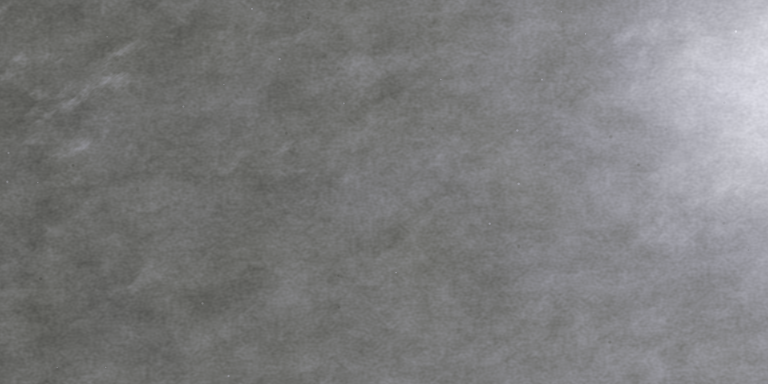
A Shadertoy shader for this texture:

```glsl
// Worn grey concrete floor with a soft window glare at the right edge.
// Stretched gradient noise makes the clouds and slanted trowel wisps;
// a glare of two Gaussians, fine grain and sparse specks lie on top.

vec2 hash2(vec2 p) {
    vec3 q = fract(p.xyx * vec3(0.1031, 0.1030, 0.0973));
    q += dot(q, q.yzx + 33.33);
    return fract((q.xx + q.yz) * q.zy);
}

float gradientNoise(vec2 p) {
    vec2 i = floor(p), f = p - i;
    vec2 u = f * f * f * (f * (f * 6.0 - 15.0) + 10.0);
    vec2 e = vec2(0.0, 1.0);
    float a = dot(hash2(i) * 2.0 - 1.0, f);
    float b = dot(hash2(i + e.yx) * 2.0 - 1.0, f - e.yx);
    float c = dot(hash2(i + e.xy) * 2.0 - 1.0, f - e.xy);
    float d = dot(hash2(i + e.yy) * 2.0 - 1.0, f - e.yy);
    return mix(mix(a, b, u.x), mix(c, d, u.x), u.y);
}

float fbm(vec2 p) {
    float sum = 0.0, amp = 1.0;
    for (int i = 0; i < 5; i++) {
        sum += amp * gradientNoise(p);
        p = mat2(1.9, 0.3, -0.3, 1.9) * p + 17.3;
        amp *= 0.62;
    }
    return sum;
}

// Coordinates along and across a stroke direction
vec2 turned(vec2 p, float angle) {
    float c = cos(angle), s = sin(angle);
    return vec2(c * p.x + s * p.y, c * p.y - s * p.x);
}

// One soft round speck in a share of the grid cells
float specks(vec2 p, float share, float radius) {
    vec2 cell = floor(p);
    vec2 centre = 0.3 + 0.4 * hash2(cell + 71.0);
    vec2 rnd = hash2(cell + 23.0);
    float size = radius * (0.5 + 0.5 * rnd.y);
    float spot = 1.0 - smoothstep(0.2 * size, size, length(p - cell - centre));
    return spot * step(rnd.x, share);
}

float glow(vec2 p, vec2 centre, vec2 radius) {
    vec2 d = (p - centre) / radius;
    return exp(-dot(d, d));
}

void mainImage(out vec4 fragColor, in vec2 fragCoord) {
    vec2 p = fragCoord / iResolution.y;
    float aspect = iResolution.x / iResolution.y;
    vec2 fromRight = vec2(p.x - aspect, p.y);

    // Light: slow rise to the right, then a wide and a tight glare
    float light = 0.394 + 0.105 * p.x / aspect;
    vec2 warp = 0.06 * vec2(gradientNoise(p * 4.0), gradientNoise(p * 4.0 + 40.0));
    light += 0.10 * glow(fromRight, vec2(0.0, 0.68), vec2(0.65, 0.75));
    light += 0.245 * glow(fromRight + warp, vec2(0.02, 0.79), vec2(0.28, 0.32));

    // Clouds: broad stains and smaller blotchy mottling
    vec2 lying = turned(p + 0.4 * warp, 0.22);
    light += 0.055 * fbm(lying * vec2(3.5, 4.5) + 5.0);
    light += 0.048 * fbm(lying * vec2(10.0, 16.0) + 31.0);

    // Pale slanted wisps, strongest toward the left and the top
    vec2 slanted = turned(p + 0.8 * warp, 0.62);
    float wisp = fbm(slanted * vec2(5.0, 11.0) + 9.0);
    float patches = smoothstep(-0.1, 0.35, gradientNoise(p * 3.0 + 12.0));
    float worn = mix(0.35, 1.0, smoothstep(0.9, -0.5, p.x - p.y));
    light += 0.10 * smoothstep(0.08, 0.7, wisp) * (0.4 + patches) * worn;
    light -= 0.055 * smoothstep(0.15, 0.75, -wisp) * worn;

    // Fine grain, slightly flattened
    light += 0.055 * gradientNoise(p * vec2(95.0, 125.0));
    light += 0.036 * gradientNoise(p * vec2(42.0, 62.0) + 90.0);

    // Dark pits and tiny pale chips
    light -= 0.13 * specks(p * vec2(5.0, 7.0) + 3.0, 0.025, 0.11);
    light -= 0.06 * specks(p * 13.0 + 50.0, 0.06, 0.10);
    light += 0.12 * specks(p * 16.0, 0.05, 0.08);

    // Tint: faintly olive in the shade, cool blue in the glare
    float cool = smoothstep(0.39, 0.64, light) + 0.25 * gradientNoise(p * 5.0 + 60.0);
    vec3 tint = mix(vec3(0.0, 0.002, -0.009), vec3(0.0, 0.0, 0.034), cool);
    fragColor = vec4(clamp(light + tint, 0.0, 1.0), 1.0);
}
```
